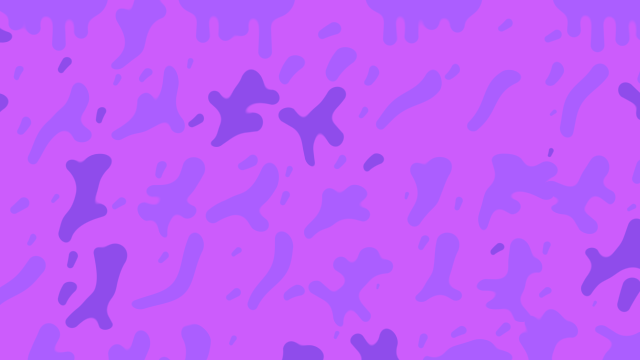
Give the GLSL for this pattern, as a Shadertoy shader.

```glsl
// Flat camouflage of liquid splats: bent, branching blobs lie on a tilted brick
// lattice, drips hang from the top edge, and beans and drops fill free gaps.
// All shapes are tapered capsules joined by a smooth minimum; unit = canvas height.

#define GROUND vec3(0.80, 0.36, 0.99)
#define LIGHT  vec3(0.67, 0.37, 1.00)
#define DARK   vec3(0.56, 0.30, 0.92)
#define TILT 0.90                  // main direction of the blobs, radians
#define PITCH vec2(0.31, 0.18)     // blob lattice, along and across the tilt
#define DROP_PITCH 0.122           // lattice of the small drops
#define DRIP_PITCH 0.52            // spacing of the masses on the top edge
#define DARK_SHARE 0.30            // part of the blobs that is dark
#define WEB 0.032                  // softness of the joints
#define GAP 0.016                  // free space kept around drops

float rand(vec2 id, float salt) {
    return fract(sin(dot(id, vec2(127.1, 311.7)) + salt * 74.7) * 43758.5);
}

mat2 rotation(float a) {
    float c = cos(a), s = sin(a);
    return mat2(c, -s, s, c);
}

float smoothMin(float a, float b, float k) {
    float h = max(k - abs(a - b), 0.0) / k;
    return min(a, b) - h * h * k * 0.25;
}

float taper(vec2 p, vec2 a, vec2 b, float ra, float rb) {
    vec2 pa = p - a, ba = b - a;
    float h = clamp(dot(pa, ba) / dot(ba, ba), 0.0, 1.0);
    return length(pa - ba * h) - mix(ra, rb, h);
}

// Bent spine with zero to four limbs on alternating sides
float blob(vec2 q, vec2 id) {
    float len = mix(0.075, 0.115, rand(id, 1.0));
    float limbs = floor(rand(id, 2.0) * 5.0);
    q.y += (rand(id, 3.0) - 0.5) * 6.0 * q.x * q.x;
    q.y += 0.010 * sin(q.x * 30.0 + 6.28 * rand(id, 4.0));
    float d = taper(q, vec2(-len, 0), vec2(len, 0),
                    mix(0.013, 0.021, rand(id, 5.0)), mix(0.024, 0.034, rand(id, 6.0)));
    float side = rand(id, 7.0) < 0.5 ? -1.0 : 1.0;
    for (float i = 0.0; i < limbs; i++) {
        float slot = (i + 0.2 + 0.6 * rand(id, 10.0 + i)) / limbs;
        float angle = mix(0.6, 2.3, rand(id, 20.0 + i));
        float reach = mix(0.055, 0.088, rand(id, 30.0 + i));
        vec2 root = vec2(mix(-0.8, 0.75, slot) * len, 0.0);
        vec2 tip = root + reach * vec2(cos(angle), side * sin(angle));
        float limb = taper(q, root, tip, 0.012, mix(0.014, 0.025, rand(id, 40.0 + i)));
        d = smoothMin(d, limb, WEB);
        side = -side;
    }
    return d;
}

// Masses on the top edge with hanging drips
float drips(vec2 p) {
    float cell = floor((p.x + 0.13) / DRIP_PITCH);
    vec2 q = vec2(p.x + 0.13 - (cell + 0.5) * DRIP_PITCH, p.y - 1.0);
    float d = taper(q, vec2(-0.11, 0.01), vec2(0.11, 0.01), 0.045, 0.06);
    for (float i = 0.0; i < 4.0; i++) {
        float x = (i - 1.5) * 0.062 + 0.02 * (rand(vec2(cell, i), 1.0) - 0.5);
        float depth = mix(0.06, 0.15, rand(vec2(cell, i), 2.0));
        d = smoothMin(d, taper(q, vec2(x, 0), vec2(x, -depth), 0.013, 0.019), WEB);
    }
    return d;
}

// Distances to the large shapes: x = light, y = dark
vec2 largeShapes(vec2 p) {
    vec2 field = vec2(drips(p), 1.0);
    mat2 toLattice = rotation(TILT);
    vec2 q = toLattice * p;
    for (float j = -1.0; j <= 1.0; j++) {
        float column = floor(q.y / PITCH.y) + j;
        float shift = 0.5 * mod(column, 2.0);
        for (float i = -1.0; i <= 1.0; i++) {
            vec2 id = vec2(floor(q.x / PITCH.x - shift) + i, column);
            vec2 jitter = vec2(rand(id, 50.0), rand(id, 51.0)) - 0.5;
            vec2 center = (id + 0.5 + vec2(shift, 0)) * PITCH + jitter * vec2(0.07, 0.03);
            vec2 place = center * toLattice;
            if (place.y > 0.75 && drips(place) < 0.08) continue;
            float d = blob(rotation((rand(id, 52.0) - 0.5) * 0.7) * (q - center), id);
            if (rand(id, 53.0) < DARK_SHARE) field.y = min(field.y, d);
            else field.x = min(field.x, d);
        }
    }
    return field;
}

// Beans and drops, shrunk to the room left by the large shapes
vec2 drops(vec2 p) {
    vec2 field = vec2(1.0);
    for (int n = 0; n < 9; n++) {
        vec2 id = floor(p / DROP_PITCH) + vec2(n % 3 - 1, n / 3 - 1);
        vec2 jitter = vec2(rand(id, 60.0), rand(id, 61.0)) - 0.5;
        vec2 q = p - (id + 0.5 + 0.5 * jitter) * DROP_PITCH;
        if (length(q) > 0.09) continue;
        vec2 room = largeShapes(p - q);
        float size = min(mix(0.014, 0.066, rand(id, 62.0)), min(room.x, room.y) - GAP);
        if (size < 0.007) continue;
        q = rotation(TILT + (rand(id, 63.0) - 0.5) * 0.9) * q;
        q.y += (rand(id, 64.0) - 0.5) * 12.0 * q.x * q.x;
        float d = taper(q, vec2(-0.55, 0) * size, vec2(0.5, 0) * size, 0.36 * size, 0.5 * size);
        if (rand(id, 65.0) < 0.15) field.y = min(field.y, d);
        else field.x = min(field.x, d);
    }
    return field;
}

void mainImage(out vec4 fragColor, in vec2 fragCoord) {
    vec2 p = fragCoord / iResolution.y;
    float edge = 0.8 / iResolution.y;
    vec2 field = min(largeShapes(p), drops(p));
    vec2 cover = 1.0 - smoothstep(-edge, edge, field);
    vec3 color = mix(GROUND, LIGHT, cover.x);
    fragColor = vec4(mix(color, DARK, cover.y), 1.0);
}
```
